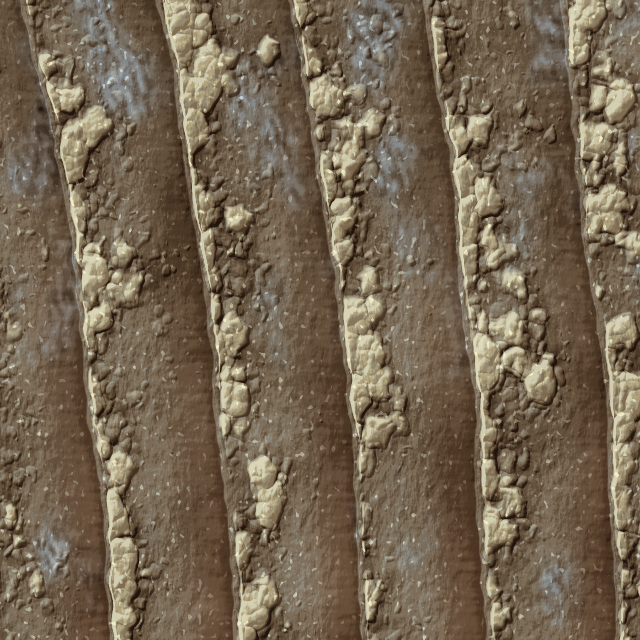
A Shadertoy shader for this texture:

```glsl
// Leaning furrows of brown, scraped material with crumbly cream crusts along their edges.

vec2 hash2(vec2 p) {
    vec3 q = fract(p.xyx * vec3(0.1031, 0.1030, 0.0973));
    q += dot(q, q.yzx + 33.33);
    return fract((q.xx + q.yz) * q.zy);
}

// Gradient noise, about -0.7 to 0.7
float noise(vec2 p) {
    vec2 i = floor(p), f = fract(p);
    vec2 w = f * f * f * (f * (f * 6.0 - 15.0) + 10.0);
    vec2 o = vec2(0.0, 1.0);
    float a = dot(hash2(i) * 2.0 - 1.0, f);
    float b = dot(hash2(i + o.yx) * 2.0 - 1.0, f - o.yx);
    float c = dot(hash2(i + o.xy) * 2.0 - 1.0, f - o.xy);
    float d = dot(hash2(i + o.yy) * 2.0 - 1.0, f - o.yy);
    return 1.4 * mix(mix(a, b, w.x), mix(c, d, w.x), w.y);
}

float fbm(vec2 p) {
    float sum = 0.0, amp = 0.6;
    for (int i = 0; i < 4; i++) {
        sum += amp * noise(p);
        p = mat2(1.6, 1.2, -1.2, 1.6) * p + 17.3;
        amp *= 0.5;
    }
    return sum;
}

// Position across the furrows; each whole number is a ridge edge
float across(vec2 p) {
    float lean = (0.04 * p.y + 0.06 * p.y * p.y) * (1.4 - 0.6 * p.x);
    return (p.x + lean - 0.172) / 0.197 + 0.07 * noise(p * vec2(5.0, 4.0))
         + 0.025 * noise(p * 28.0) + 10.0;
}

// Amount of crust: thick beside an edge, thinning to the right
float crustAmount(vec2 p, float f) {
    float d = 0.95 - 1.5 * f + 1.15 * fbm(p * vec2(9.0, 6.0) + 4.0) + 0.25 * (p.y - 0.4);
    return d * smoothstep(0.0, 0.06, f);
}

// Rounded lumps of random size, one in each cell
float lumps(vec2 p, float amount) {
    vec2 cell = floor(p);
    float top = 0.0;
    for (int y = -1; y <= 1; y++)
    for (int x = -1; x <= 1; x++) {
        vec2 c = cell + vec2(x, y);
        vec2 h = hash2(c + 5.0);
        vec2 d = p - c - 0.15 - 0.7 * h;
        float r = 0.02 + 0.75 * clamp(1.35 * amount - 0.65 * hash2(c + 71.0).x, 0.0, 1.0);
        top = max(top, r - dot(d, d) / r);
    }
    return top;
}

// x: relief height, y: lump cover
vec2 relief(vec2 p) {
    float u = across(p), f = fract(u);
    float amount = crustAmount(p, f);
    vec2 q = p + 0.012 * vec2(noise(p * 32.0), noise(p * 32.0 + 9.0))
               + 0.004 * vec2(noise(p * 85.0), noise(p * 85.0 + 3.0));
    float big = lumps(q * vec2(23.0, 17.0), amount);
    float small = lumps(q * vec2(52.0, 42.0) + 8.0, amount + 0.12);
    float rough = 1.0 - 0.7 * smoothstep(0.5, 0.95, f) * (1.0 - 0.5 * p.y);
    float grain = fbm(vec2(u * 14.0, p.y * 42.0)) * 0.008 * rough;
    return vec2(big / 24.0 + small / 60.0 + grain,
                smoothstep(0.02, 0.5, big + 0.4 * small));
}

// Brown to cream ramp by brightness
vec3 ramp(float t) {
    vec3 c = mix(vec3(0.13, 0.08, 0.05), vec3(0.29, 0.22, 0.15), smoothstep(0.08, 0.23, t));
    c = mix(c, vec3(0.39, 0.32, 0.24), smoothstep(0.23, 0.33, t));
    c = mix(c, vec3(0.49, 0.43, 0.35), smoothstep(0.33, 0.43, t));
    c = mix(c, vec3(0.56, 0.54, 0.49), smoothstep(0.43, 0.54, t));
    c = mix(c, vec3(0.67, 0.63, 0.53), smoothstep(0.54, 0.63, t));
    c = mix(c, vec3(0.79, 0.80, 0.76), smoothstep(0.63, 0.78, t));
    return mix(c, vec3(0.93, 0.92, 0.84), smoothstep(0.78, 1.0, t));
}

void mainImage(out vec4 fragColor, in vec2 fragCoord) {
    vec2 p = fragCoord / iResolution.y;
    float u = across(p), f = fract(u);
    float amount = crustAmount(p, f);

    // Light from the upper left
    vec2 here = relief(p);
    float slope = (here.x - relief(p + 0.003 * vec2(-0.6, 0.8)).x) / 0.003;
    slope = clamp(slope, -1.4, 1.4);

    // Smooth wall, shaded towards the next edge
    float wall = smoothstep(0.45, 0.95, f) * (1.0 - smoothstep(0.985, 1.0, f));
    float bare = wall * (1.0 - here.y);
    float tone = 0.42 + 0.15 * fbm(p * 5.0 + 2.0) - 0.13 * bare;
    tone -= 0.07 * smoothstep(0.9, 0.98, f) * bare;
    tone += 0.06 * noise(vec2(u * 4.0, p.y * 130.0)) * bare;

    // Crumbs, the cracks between them and their lit sides
    tone += 0.21 * here.y + 0.14 * slope;
    tone -= 0.17 * smoothstep(0.15, 0.8, amount) * (1.0 - here.y);

    // Silvery streaked patches, mostly higher up
    float silver = smoothstep(0.0, 0.35, fbm(p * vec2(6.0, 4.0) + 31.0) + 0.3 * (p.y - 0.6))
                 * smoothstep(0.25, 0.5, f) * (1.0 - here.y);
    tone += silver * (0.09 + 0.25 * noise(vec2(u * 17.0 + p.y * 9.0, p.y * 38.0)));

    // Moist glints
    tone += 0.25 * smoothstep(0.38, 0.6, noise(p * vec2(120.0, 95.0))) * (1.0 - 0.5 * wall);

    vec3 color = ramp(tone);
    color *= mix(vec3(1.0), vec3(1.05, 0.96, 0.93), bare * (1.0 - p.y));
    color *= mix(vec3(1.0), vec3(0.93, 1.0, 1.13), silver);
    color *= mix(vec3(1.0), vec3(1.03, 1.0, 0.91), here.y);
    fragColor = vec4(color, 1.0);
}
```
